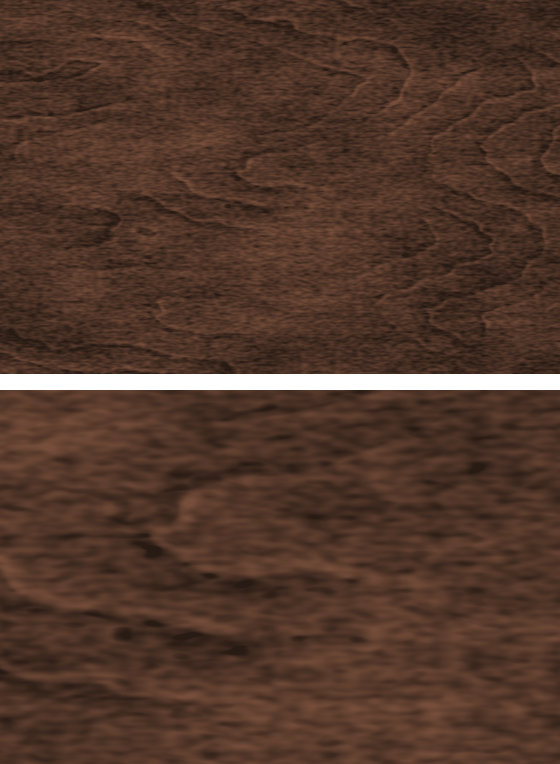
Top: the whole. Bottom: its middle third, enlarged.
Reproduce this texture procedurally as a Shadertoy shader.

```glsl
float hash(vec2 cell) {
    vec3 q = fract(vec3(cell.xyx) * vec3(0.1031, 0.103, 0.0973));
    q += dot(q, q.yzx + 33.33);
    return fract((q.x + q.y) * q.z);
}

float corner(vec2 cell, vec2 offset) {
    float angle = 6.2832 * hash(cell);
    return dot(vec2(cos(angle), sin(angle)), offset);
}

float gradientNoise(vec2 p) {
    vec2 i = floor(p), f = p - i;
    vec2 u = f * f * f * (f * (f * 6.0 - 15.0) + 10.0);
    vec2 e = vec2(1.0, 0.0);
    return mix(mix(corner(i, f), corner(i + e, f - e), u.x),
               mix(corner(i + e.yx, f - e.yx), corner(i + 1.0, f - 1.0), u.x), u.y);
}

// Growth ring height: tongues that point right, bent by noise
float ringHeight(vec2 p) {
    float y = p.y + 0.10 * gradientNoise(p * vec2(1.6, 2.2) + 7.3);
    float tongues = cos(6.2832 * (y - 0.37) / 0.42);
    float h = 1.6 * p.x + 1.7 * p.x * p.x - 1.1 * tongues;
    h += 1.0 * gradientNoise(p * vec2(1.3, 2.7) + 21.4);
    h += 0.5 * gradientNoise(p * vec2(5.0, 9.0) + 3.7);
    return h + 0.22 * gradientNoise(p * vec2(13.0, 32.0) + 51.2);
}

void mainImage(out vec4 fragColor, in vec2 fragCoord) {
    vec2 p = fragCoord / iResolution.y;
    vec2 uv = fragCoord / iResolution.xy;

    // Signed distance to the nearest ring edge, evened out by the slope
    float h = ringHeight(p);
    vec2 nudge = vec2(0.004, 0.0);
    vec2 slope = vec2(ringHeight(p + nudge) - h, ringHeight(p + nudge.yx) - h) / nudge.x;
    float edge = (fract(h + 0.5) - 0.5) / clamp(length(slope) / 8.0, 0.5, 2.0);

    // Pale line with a dark shade behind it, coming and going
    float presence = smoothstep(-0.32, 0.3, gradientNoise(p * vec2(2.2, 3.8) + 13.6));
    float pale = exp(-pow((edge - 0.03) / 0.05, 2.0));
    float shade = smoothstep(-0.25, -0.04, edge) * (1.0 - smoothstep(-0.04, 0.01, edge));

    // Broad clouds and long streaks
    float tone = 0.59;
    tone += 0.42 * gradientNoise(p * vec2(2.2, 6.0) + 31.8);
    tone += 0.30 * gradientNoise(p * vec2(6.0, 17.0) + 63.1);
    tone += 0.28 * gradientNoise(p * vec2(8.0, 48.0) + 5.9);

    // Fine fibres and short dark pores
    tone += 0.37 * gradientNoise(p * vec2(24.0, 95.0) + 17.2);
    tone += 0.50 * gradientNoise(p * vec2(55.0, 160.0) + 42.7);
    float pores = smoothstep(0.05, 0.5, gradientNoise(p * vec2(38.0, 125.0) + 88.4));
    tone -= pores * (0.26 + 0.25 * shade * presence);

    tone += presence * (0.32 * pale - 0.30 * shade);

    // Light falls off toward the borders
    vec2 border = abs(uv - vec2(0.46, 0.52)) * 2.0;
    tone -= 0.11 * pow(border.x, 3.0) + 0.18 * pow(border.y, 3.0);

    vec3 darkWood = vec3(0.19, 0.127, 0.095);
    vec3 lightWood = vec3(0.42, 0.276, 0.208);
    fragColor = vec4(mix(darkWood, lightWood, clamp(tone, -0.15, 1.2)), 1.0);
}
```
